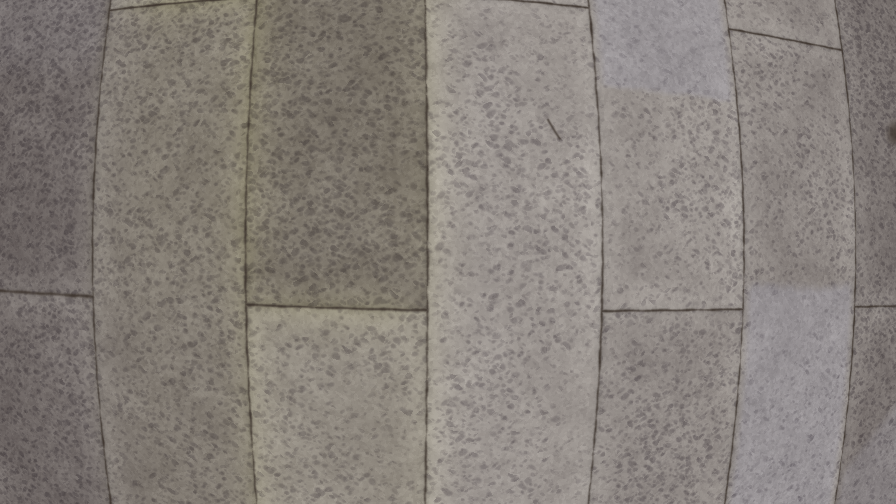
A Shadertoy shader for this texture:

```glsl
const vec3 SHADOW = vec3(0.36, 0.33, 0.325);
const vec3 STONE = vec3(0.635, 0.61, 0.59);
const vec3 JOINT = vec3(0.25, 0.215, 0.19);
const vec3 LICHEN = vec3(0.015, 0.016, -0.025);
const vec3 DRY = vec3(0.60, 0.585, 0.605);
const vec2 SLAB = vec2(0.371, 1.346);

// Brightness of the slabs by column, for the main and the neighbouring rows
const float MAIN_TONE[7] = float[7](0.32, 0.50, 0.38, 0.88, 0.83, 0.70, 0.48);
const float NEXT_TONE[7] = float[7](0.38, 0.60, 0.72, 0.85, 0.68, 0.78, 0.48);

float hash(vec2 p) {
    vec3 q = fract(p.xyx * 0.1031);
    q += dot(q, q.yzx + 33.33);
    return fract((q.x + q.y) * q.z);
}

// Distance to the nearest scattered point, and its random id
vec2 cellular(vec2 p) {
    vec2 cell = floor(p);
    vec2 nearest = vec2(9.0, 0.0);
    for (int j = -1; j <= 1; j++) {
        for (int i = -1; i <= 1; i++) {
            vec2 c = cell + vec2(i, j);
            vec2 site = c + vec2(hash(c), hash(c + 71.7));
            float d = length(p - site);
            if (d < nearest.x) nearest = vec2(d, hash(c + 29.3));
        }
    }
    return nearest;
}

// Soft blotches, about -1 to 1
float layeredSines(vec2 p) {
    float sum = 0.0, gain = 0.5;
    for (int i = 0; i < 5; i++) {
        sum += gain * sin(p.x + 1.3 * sin(p.y * 0.8)) * cos(p.y + 0.7 * sin(p.x));
        p = mat2(1.5, 1.1, -1.1, 1.5) * p + 2.7;
        gain *= 0.68;
    }
    return sum;
}

// Dark flecks; coverage is the share of cells that hold one
float flecks(vec2 p, float scale, float coverage) {
    vec2 q = p * scale * vec2(0.9, 1.1);
    q += 0.2 * sin(q.yx * 2.1 + 1.5 * sin(q * 0.7));
    vec2 spot = cellular(q);
    float radius = mix(0.2, 0.5, fract(spot.y * 17.0));
    float shape = 1.0 - smoothstep(radius - 0.2, radius + 0.2, spot.x);
    return shape * (1.0 - smoothstep(coverage - 0.25, coverage + 0.25, spot.y));
}

// Line with a soft profile that never gets thinner than a pixel
float seam(float d, float halfWidth, float pixel) {
    float width = max(halfWidth, 0.6 * pixel);
    return exp(-d * d / (width * width)) * halfWidth / width;
}

float segment(vec2 p, vec2 a, vec2 b) {
    vec2 ab = b - a;
    return length(p - a - ab * clamp(dot(p - a, ab) / dot(ab, ab), 0.0, 1.0));
}

// Wide-angle lens bulge
vec2 unbend(vec2 p, float strength) {
    return p * (1.0 + strength * dot(p, p));
}

void mainImage(out vec4 fragColor, in vec2 fragCoord) {
    float pixel = 1.0 / iResolution.y;
    vec2 view = (fragCoord - vec2(0.443, 0.5) * iResolution.xy) * pixel;
    vec2 p = unbend(view, 0.35);
    p.y += 0.022 * p.x;

    // Staggered slabs
    vec2 rough = p + 0.0004 * vec2(sin(p.y * 57.0) + sin(p.y * 141.0), sin(p.x * 73.0));
    float column = floor((rough.x - 0.061) / SLAB.x);
    float start = mod(column, 2.0) > 0.5 ? -0.115 : -0.788;
    float row = floor((rough.y - start) / SLAB.y);
    vec2 local = rough - vec2(0.061 + column * SLAB.x, start + row * SLAB.y);
    vec2 edge = min(local, SLAB - local);
    float border = min(edge.x, edge.y);
    vec2 seed = vec2(column + 11.0, row + 5.0);
    int index = clamp(int(column) + 3, 0, 6);
    float tone = row == 0.0 ? MAIN_TONE[index] : NEXT_TONE[index];

    // Stone surface, mottled by random patches of several sizes
    float cloud = layeredSines(p * 6.0 + seed * 3.1);
    float grime = layeredSines(p * 24.0 + seed * 1.7);
    float grain = 0.6 * cellular(p * 85.0 + 0.4 * grime).y + 0.7 * cellular(p * 150.0).y - 0.65;
    tone += 0.14 * cloud + 0.09 * grime + 0.19 * grain + 0.03;
    tone += 0.16 * (1.0 - smoothstep(0.0, 0.08, border));
    tone -= 0.14 * smoothstep(0.85, 1.4, length(p - vec2(0.25, -0.1)));
    vec3 color = mix(SHADOW, STONE, tone);

    // Yellowish growth, strongest round the middle left slabs
    float growth = smoothstep(-0.75, -0.5, p.x) * (1.0 - smoothstep(-0.05, 0.2, p.x));
    growth *= 0.7 + 0.3 * smoothstep(-0.3, 0.1, p.y);
    color += LICHEN * growth * (0.7 + 1.1 * exp(-border * 26.0));

    // Pale dry patches with soft limits
    float dry = 0.0;
    if (column == 1.0) dry = smoothstep(0.362, 0.382, p.y + 0.006 * grime);
    if (column == 2.0) dry = 1.0 - smoothstep(-0.08, -0.045, p.y + 0.01 * grime);
    if (column == 3.0) dry = 0.6 * smoothstep(0.0, 0.06, p.x - p.y - 1.72);
    if (column == -3.0) dry = 0.3 * smoothstep(0.36, 0.5, p.y);
    dry *= smoothstep(0.0, 0.03, edge.x);
    color = mix(color, DRY + 0.06 * grain + 0.03 * grime, dry * 0.7);

    // Flecks gather on the dirtier slabs
    float coverage = clamp(0.66 - 0.4 * tone + 0.4 * cloud, 0.08, 0.75) * (1.0 - 0.65 * dry);
    float dirt = flecks(p, 58.0, coverage) + 0.7 * flecks(p + 3.7, 90.0, coverage);
    color *= 1.0 - vec3(0.17, 0.18, 0.165) * min(dirt, 1.3);

    // Open joints, fading and deepening along their length
    float wear = layeredSines(p * 43.0);
    float upright = seam(edge.x, 0.0027 + 0.001 * wear, pixel) * (0.62 + 0.4 * wear);
    float depth = column == -3.0 ? 0.0012 : 0.0;
    float level = seam(edge.y, 0.0029 + 0.001 * wear + depth, pixel) * (0.8 + 0.3 * wear);
    color *= 1.0 - (0.13 + 0.1 * wear) * exp(-border * 120.0);
    color = mix(color, JOINT, clamp(max(upright, level), 0.0, 0.95));

    // Small twig and a dark blot
    float twig = min(segment(view, vec2(0.300, 0.262), vec2(0.313, 0.240)),
                     segment(view, vec2(0.313, 0.240), vec2(0.323, 0.225)));
    color = mix(color, JOINT, 0.7 * seam(twig, 0.0026, pixel));
    float blot = length((view - vec2(0.99, 0.235)) * vec2(1.3, 1.0));
    color = mix(color, JOINT, 0.8 * (1.0 - smoothstep(0.005, 0.035, blot)));

    fragColor = vec4(clamp(color, 0.0, 1.0), 1.0);
}
```
